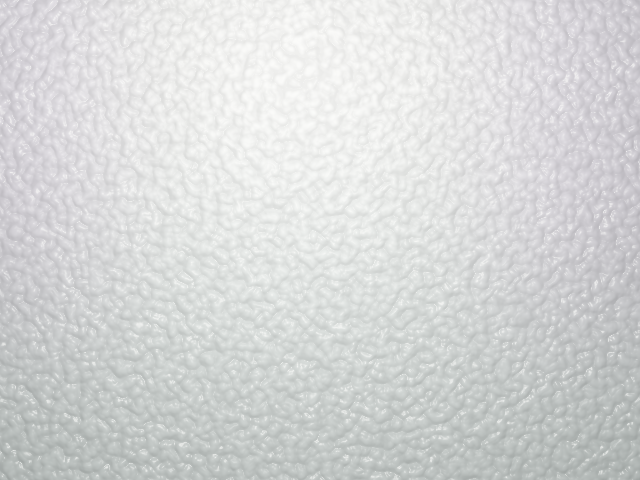
A Shadertoy shader for this texture:

```glsl
// Glossy white paint with an orange-peel surface, lit by one soft lamp near the top.

#define LAMP vec2(0.62, 0.84)   // lamp reflection, in canvas heights
#define GRAIN 60.0              // bumps per canvas height
#define FALLOFF 1.4             // how fast the light fades
#define RELIEF 0.038            // shading of the slopes
#define CREASE 0.13             // darkening between bumps
#define GLOSS 0.68              // strength of the glints
#define GLINT_TILT 0.78         // slope needed to glint, per unit of distance
#define GLINT_WIDTH 0.32        // spread of slopes that glint
#define SHADE_COLOR vec3(0.640, 0.650, 0.646)
#define LIGHT_COLOR vec3(0.968, 0.968, 0.962)
#define GLINT_COLOR vec3(0.985, 0.985, 0.978)

vec3 hash3(vec2 cell) {
    vec3 q = fract(cell.xyx * vec3(0.1031, 0.1030, 0.0973));
    q += dot(q, q.yxz + 33.33);
    return fract((q.xxy + q.yzz) * q.zyx);
}

// Smooth cellular noise: rounded domes with soft creases between them
float domes(vec2 p) {
    const float sharpness = 7.0;
    vec2 cell = floor(p), local = fract(p);
    float sum = 0.0;
    for (int y = -1; y <= 1; y++)
    for (int x = -1; x <= 1; x++) {
        vec2 offset = vec2(x, y);
        vec3 rnd = hash3(cell + offset);
        vec2 d = offset + rnd.xy - local;
        sum += (0.3 + 1.4 * rnd.z) * exp(-sharpness * dot(d, d));
    }
    return log(sum) / sharpness;
}

// Paint height in bump units: warped domes plus finer ripples
float paintHeight(vec2 p) {
    vec2 warp = sin(p.yx * 1.7 + 2.0 * sin(p * 0.63))
              + 0.5 * sin(p.yx * 2.7 - p * 1.1);
    p += 0.11 * warp;
    return domes(p) + 0.22 * domes(p * 1.8 + 17.3);
}

void mainImage(out vec4 fragColor, in vec2 fragCoord) {
    vec2 p = fragCoord / iResolution.y;
    vec2 toLamp = LAMP - p;
    float dist = length(toLamp);

    // Surface slope by central differences
    vec2 g = p * GRAIN + 40.0;
    vec2 e = vec2(0.12, 0.0);
    vec4 h = vec4(paintHeight(g + e.xy), paintHeight(g - e.xy),
                  paintHeight(g + e.yx), paintHeight(g - e.yx));
    vec2 slope = (h.yw - h.xz) / (2.0 * e.x);
    float height = dot(h, vec4(0.25));

    // Broad light, greenish below and lilac toward the upper sides
    float glow = exp(-FALLOFF * dist * dist);
    vec3 color = mix(SHADE_COLOR, LIGHT_COLOR, glow);
    float lilac = smoothstep(0.22, 0.6, abs(toLamp.x)) * smoothstep(0.05, 0.65, p.y);
    float green = (1.0 - lilac) * smoothstep(0.9, 0.2, p.y);
    color += lilac * vec3(0.005, -0.010, 0.018) + green * vec3(-0.008, 0.006, 0.003);

    // Slopes turned to the lamp are lighter, creases darker
    color += RELIEF * dot(slope, toLamp / (dist + 0.15));
    color += CREASE * clamp(height + 0.07, -0.25, 0.1);

    // Glints where a slope mirrors the lamp, gathered in loose patches
    vec2 miss = (slope - toLamp * GLINT_TILT) / GLINT_WIDTH;
    float patchiness = smoothstep(-0.3, 0.05, domes(g * 0.37));
    float glint = exp(-dot(miss, miss)) * mix(0.35, 1.0, patchiness);
    color = mix(color, GLINT_COLOR, GLOSS * glint);

    fragColor = vec4(clamp(color, 0.0, 1.0), 1.0);
}
```
